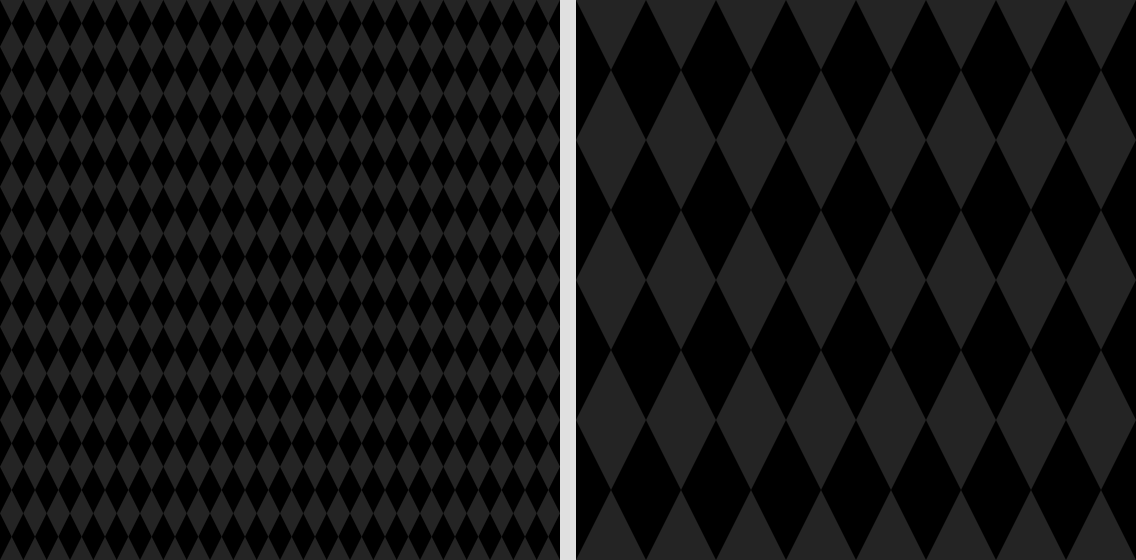
Left: the whole. Right: its middle third, enlarged.
This pattern is drawn by a Shadertoy shader. Its source:

```glsl
// Harlequin check: flat charcoal diamonds on black, touching tip to tip.
// Each cell of a 24 by 12 grid holds one diamond, drawn as a Manhattan-distance
// threshold; whole numbers of cells make the canvas tile.

// Signed diamond field: negative inside, zero on the edge, tips on the cell border.
float diamondField(vec2 cellPos) {
    vec2 offset = abs(fract(cellPos) - 0.5);
    return offset.x + offset.y - 0.5;
}

void mainImage(out vec4 fragColor, in vec2 fragCoord) {
    vec2 repeats = vec2(24.0, 12.0);
    vec2 uv = fragCoord / iResolution.xy;

    // Half a cell of vertical shift centres diamonds on the top and bottom edges.
    float field = diamondField(uv * repeats + vec2(0.0, 0.5));

    // The field's change over one pixel sets the width of the smoothed edge.
    float pixelWidth = length(repeats / iResolution.xy);
    float coverage = clamp(0.5 - field / pixelWidth, 0.0, 1.0);

    vec3 black = vec3(0.0);
    vec3 charcoal = vec3(0.141);
    fragColor = vec4(mix(black, charcoal, coverage), 1.0);
}
```
